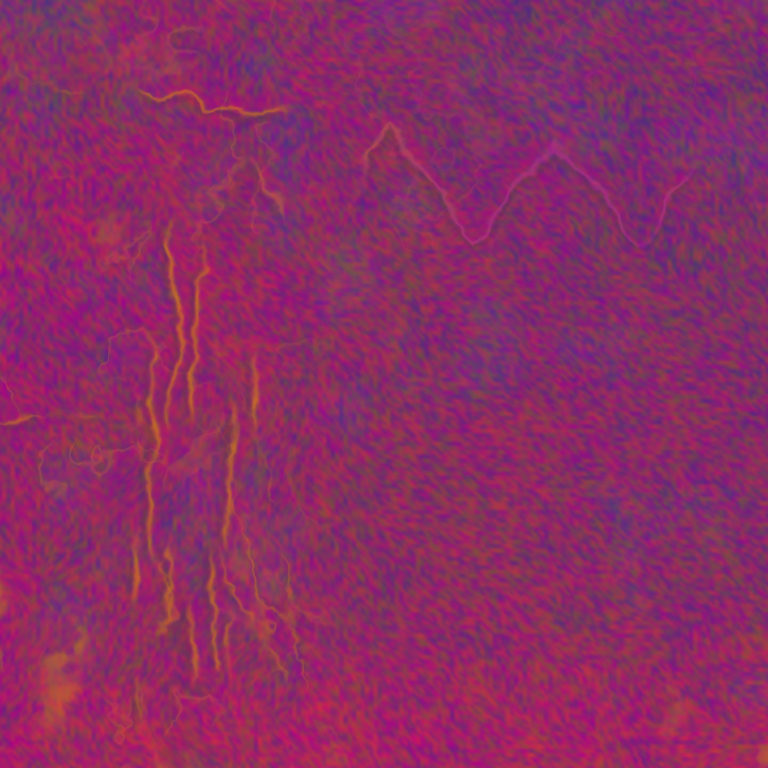
Give the GLSL for this texture, as a WebGL 2 fragment shader.

```glsl
#version 300 es
precision highp float;

uniform vec2 u_resolution;
out vec4 fragColor;

#define GRAIN_FREQ 180.0
#define GRAIN_GAIN 3.7
#define FIBRE_STEP 0.003
#define VEIN_WIDTH 0.0037
#define BASE vec3(0.540, 0.176, 0.376)
#define HOT_AXIS vec3(0.058, -0.026, 0.008)
#define WARM_AXIS vec3(0.024, 0.034, -0.052)
#define SLATE vec3(0.43, 0.25, 0.44)
#define MAGENTA vec3(0.66, 0.08, 0.43)
#define ORANGE vec3(0.76, 0.42, 0.16)
#define PINK vec3(0.68, 0.20, 0.50)

vec2 hash2(vec2 cell) {
    uvec2 q = uvec2(ivec2(cell)) * uvec2(1597u, 3812u) + uvec2(7919u, 104729u);
    uint h = (q.x ^ (q.y * 2741u)) * 747796405u + 289133u;
    h = ((h >> ((h >> 28u) + 4u)) ^ h) * 277803u;
    h ^= h >> 15u;
    return vec2(float(h & 65535u), float(h >> 16u)) / 65535.0;
}

// Two independent channels of smooth value noise, centred on zero
vec2 noise2(vec2 p) {
    vec2 i = floor(p), f = fract(p);
    f = f * f * (3.0 - 2.0 * f);
    vec2 low = mix(hash2(i), hash2(i + vec2(1, 0)), f.x);
    vec2 high = mix(hash2(i + vec2(0, 1)), hash2(i + vec2(1, 1)), f.x);
    return mix(low, high, f.y) - 0.5;
}

vec2 fbm2(vec2 p) {
    vec2 sum = vec2(0.0);
    float amp = 0.6;
    for (int i = 0; i < 4; i++) {
        sum += amp * noise2(p);
        p = mat2(1.6, 1.2, -1.2, 1.6) * p + 17.3;
        amp *= 0.52;
    }
    return sum;
}

// Fine grain smeared briefly along the local fibre direction
vec2 fibreGrain(vec2 p, float angle) {
    vec2 dir = vec2(cos(angle), sin(angle));
    vec2 sum = vec2(0.0);
    for (int i = -1; i <= 1; i++)
        sum += noise2((p + dir * float(i) * FIBRE_STEP) * GRAIN_FREQ);
    return sum / 3.0;
}

float band(float x, float lo, float hi, float soft) {
    return smoothstep(lo - soft, lo + soft, x) * (1.0 - smoothstep(hi - soft, hi + soft, x));
}

// Raised crease: bright core, dark edge on one side, magenta on the other
vec3 crease(vec3 color, float d, float strength, vec3 core) {
    float w = VEIN_WIDTH;
    float lit = exp(-pow((d - 2.8 * w) / (2.2 * w), 2.0));
    float dark = exp(-pow((d + 2.0 * w) / (1.3 * w), 2.0));
    color = mix(color, MAGENTA, 0.6 * strength * lit);
    color = mix(color, vec3(0.41, 0.19, 0.30), 0.6 * strength * dark);
    return mix(color, core, strength * exp(-d * d / (w * w)));
}

void main() {
    vec2 p = gl_FragCoord.xy / u_resolution.y;
    vec2 broad = fbm2(p * 4.5 + 3.0);
    vec2 patches = fbm2(p * 11.0 + 40.0);
    vec2 wobble = fbm2(p * 24.0 + 80.0);
    vec2 jag = noise2(p * 65.0 + 9.0);
    vec2 breaks = noise2(p * 13.0 + 120.0);

    // Fibres run steeply at the left and lean over towards the right
    float calm = band(p.x, 0.5, 1.1, 0.1) * band(p.y, 0.2, 0.62, 0.08);
    float bend = 1.4 * broad.x + 1.6 * patches.y + 1.5 * wobble.x;
    float angle = -1.45 + 0.9 * smoothstep(0.25, 0.6, p.x) + mix(1.0, 0.4, calm) * bend;
    vec2 tone = GRAIN_GAIN * fibreGrain(p, angle) + mix(1.7, 0.7, calm) * wobble + 0.7 * patches;

    // Ground: cool at the upper right, hot along the bottom
    vec3 color = BASE;
    float cool = smoothstep(0.7, 1.7, p.x + p.y);
    float heat = 1.0 - smoothstep(0.02, 0.27, p.y + 0.25 * broad.y);
    float left = 1.0 - smoothstep(0.25, 0.55, p.x);
    color += cool * vec3(-0.045, 0.0, 0.03);
    color = mix(color, vec3(0.68, 0.13, 0.38), 0.55 * heat);
    float slate = smoothstep(0.04, 0.32, patches.x + 0.5 * broad.y + 0.12 * cool - 0.15 * heat - 0.1 * calm);
    color = mix(color, SLATE, 0.5 * slate);
    float flush = smoothstep(0.05, 0.35, broad.x - 0.4 * patches.x + 0.1 * (1.0 - p.x));
    color = mix(color, MAGENTA, 0.35 * flush * (1.0 - 0.7 * cool));
    color += tone.x * HOT_AXIS + tone.y * WARM_AXIS;

    // Short tangled wrinkles at the left and along the top
    float wrinkleZone = max(left, 0.6 * smoothstep(0.6, 0.75, p.y)) * smoothstep(-0.02, 0.2, breaks.x);
    float wrinkle = noise2(p * vec2(24.0, 17.0) + 2.0 * patches + 1.2 * wobble + 200.0).x;
    color = crease(color, wrinkle / 18.0, 0.4 * wrinkleZone, mix(ORANGE, PINK, max(cool, 0.3)));

    // Flame-like streaks at the lower left and lower right
    float corner = smoothstep(0.8, 0.95, p.x) * (1.0 - smoothstep(0.1, 0.3, p.y));
    float flameZone = max(left * (1.0 - smoothstep(0.15, 0.6, p.y)), corner);
    float flame = flameZone * smoothstep(-0.15, 0.1, breaks.y);
    vec2 flamePos = vec2(p.x * 27.0 + p.y * 6.0, p.y * 8.0) + 0.9 * wobble + 0.3 * jag;
    color = crease(color, noise2(flamePos).x / 17.0, 0.65 * flame, ORANGE);

    // Upright creases, broken along their length
    for (int i = 0; i < 7; i++) {
        float k = float(i);
        vec2 seed = hash2(vec2(k, 31.0));
        float x = 0.172 + 0.026 * k + 0.01 * (seed.x - 0.5);
        float drift = 0.02 * noise2(vec2(p.y * 9.0, k * 7.0)).x + 0.02 * wobble.x + 0.005 * jag.x;
        float top = mix(0.45, 0.66, seed.y) + 0.25 * step(k, 3.5) * step(1.5, k);
        float gaps = smoothstep(-0.15, 0.15, noise2(vec2(p.y * 12.0, k * 5.0 + 60.0)).y);
        float shade = 0.7 + 0.5 * jag.y;
        color = crease(color, p.x - x - drift, shade * gaps * band(p.y, 0.06, top, 0.03), ORANGE);
    }

    // Zigzag crease across the upper part, orange fading to pink
    float zig = abs(fract((p.x - 0.4) / 0.215 + 0.5) - 0.5) * 2.0;
    float zigY = 0.68 + 0.15 * zig + 0.05 * patches.y + 0.05 * wobble.y + 0.008 * jag.y;
    float zigMask = band(p.x, 0.33, 0.9, 0.02) * smoothstep(-0.35, 0.0, breaks.x);
    vec3 zigInk = mix(mix(ORANGE, PINK, 0.35), PINK, smoothstep(0.4, 0.65, p.x));
    color = crease(color, 0.6 * (p.y - zigY), 0.7 * zigMask, zigInk);

    // Level creases at the left
    for (int i = 0; i < 2; i++) {
        float k = float(i);
        float level = mix(0.88, 0.46, k) - 0.12 * (p.x - 0.1) + 0.035 * wobble.y + 0.04 * patches.x;
        float span = band(p.x, 0.08 * (1.0 - k), mix(0.37, 0.12, k), 0.02);
        color = crease(color, p.y - level, 0.7 * span * smoothstep(-0.25, 0.05, breaks.y), ORANGE);
    }

    // A little grain stays visible on top of the creases
    color += 0.2 * (tone.x * HOT_AXIS + tone.y * WARM_AXIS);
    fragColor = vec4(clamp(color, 0.0, 1.0), 1.0);
}
```
